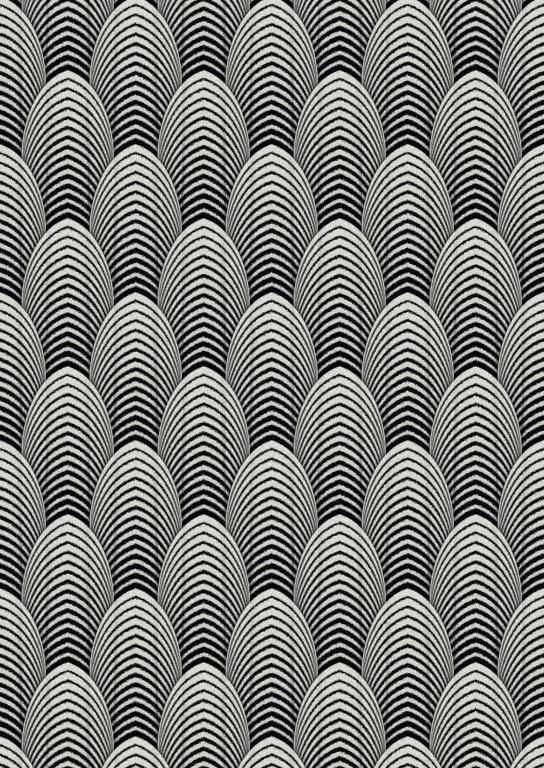
Write a Shadertoy shader that draws this pattern.

```glsl
// Overlapping rows of pointed arch scales, each filled with nested chevron stripes.

const vec3 LIGHT = vec3(0.85, 0.85, 0.83);
const vec3 DARK = vec3(0.035, 0.035, 0.035);

// Lengths are fractions of the canvas width.
const float COLUMN_STEP = 0.25;
const float ROW_STEP = 0.13605;
const vec2 FIRST_APEX = vec2(0.1245, 0.129);
const float HALF_WIDTH = 0.0849;
const float STRIPE_STEP = ROW_STEP * 2.0 / 15.0;
const float POINT_DROP = 0.0295;
const float CURVE_DROP = 0.129;
const float CURVE_POWER = 2.3;

// Drop of the arch below its apex (x) and its slope (y) at a sideways offset.
vec2 archProfile(float offset) {
    float u = clamp(offset / HALF_WIDTH, 0.0001, 0.999);
    float root = sqrt(1.0 - pow(u, CURVE_POWER));
    float drop = POINT_DROP * u + CURVE_DROP * (1.0 - root);
    float bend = CURVE_DROP * CURVE_POWER * pow(u, CURVE_POWER - 1.0) / (2.0 * root);
    return vec2(drop, (POINT_DROP + bend) / HALF_WIDTH);
}

// Running integral of a unit-period pulse that is on for the first part.
float pulseIntegral(float x, float duty) {
    return floor(x) * duty + min(fract(x), duty);
}

// Pulse averaged over a window, so thin stripes blend instead of aliasing.
float filteredPulse(float x, float duty, float window) {
    return (pulseIntegral(x + 0.5 * window, duty)
          - pulseIntegral(x - 0.5 * window, duty)) / window;
}

// Woven grain from layered sines, roughly -1 to 1.
float weaveGrain(vec2 p) {
    float sum = 0.0;
    vec2 q = p * 410.0;
    for (int i = 0; i < 3; i++) {
        q = mat2(0.8, 0.6, -0.6, 0.8) * q * 1.23;
        sum += sin(q.x + 1.7 * sin(q.y * 0.63)) * sin(q.y + 1.3 * sin(q.x * 0.41));
    }
    return sum / 1.8;
}

// Stripe tone of one scale; the dark gaps widen further down.
vec3 scaleColor(float depth, vec2 arch, float edge, float blur, float grain) {
    float stretch = sqrt(1.0 + arch.y * arch.y);
    float phase = (depth - arch.x) / STRIPE_STEP;
    float fade = clamp(depth / (2.0 * ROW_STEP), 0.0, 1.0);
    float duty = mix(0.80, 0.36, fade);
    float window = blur * stretch / STRIPE_STEP;
    float stripe = filteredPulse(phase + 0.05 * grain, duty, window);
    float rim = 1.0 - smoothstep(0.0015, 0.0015 + blur, edge);
    float tone = max(stripe, 0.85 * rim);
    return mix(DARK, LIGHT * mix(1.0, 0.93, fade), tone);
}

void mainImage(out vec4 fragColor, in vec2 fragCoord) {
    float pixel = 1.0 / iResolution.x;
    vec2 p = vec2(fragCoord.x, iResolution.y - fragCoord.y) * pixel;
    float blur = 1.2 * max(pixel, 0.0027);
    float grain = weaveGrain(p);

    // Paint rows from the back to the front; lower rows overlap upper ones.
    float frontRow = floor((p.y - FIRST_APEX.y) / ROW_STEP) + 1.0;
    vec3 color = DARK;
    for (int i = 3; i >= 0; i--) {
        float row = frontRow - float(i);
        float shift = FIRST_APEX.x + 0.5 * COLUMN_STEP * mod(row, 2.0);
        float offset = abs(mod(p.x - shift + 0.5 * COLUMN_STEP, COLUMN_STEP)
                         - 0.5 * COLUMN_STEP);
        float depth = p.y - FIRST_APEX.y - row * ROW_STEP;
        vec2 arch = archProfile(offset);
        float edge = min((depth - arch.x) / sqrt(1.0 + arch.y * arch.y),
                         HALF_WIDTH - offset);

        // Narrow shadow cast on the rows behind.
        color *= 1.0 - 0.65 * exp(min(edge, 0.0) / 0.0028);
        float cover = smoothstep(-0.6 * pixel, 0.6 * pixel, edge);
        color = mix(color, scaleColor(depth, arch, edge, blur, grain), cover);
    }

    color *= 1.0 + 0.045 * grain;
    fragColor = vec4(clamp(color, 0.0, 1.0), 1.0);
}
```
